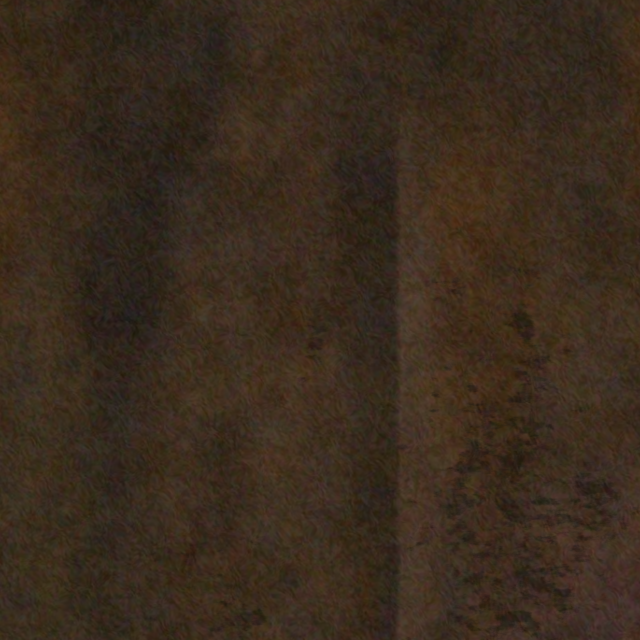
A Shadertoy shader for this texture:

```glsl
#define BASE vec3(0.230, 0.172, 0.116)
#define SHADE vec3(0.172, 0.138, 0.104)
#define PALE vec3(0.285, 0.214, 0.160)
#define RUST vec3(0.265, 0.174, 0.092)
#define MAUVE vec3(0.275, 0.192, 0.165)
#define OLIVE vec3(0.222, 0.180, 0.120)
#define STAIN vec3(0.145, 0.112, 0.080)
#define GRAIN_SCALE 165.0
#define GRAIN_AMOUNT 0.085
#define CHROMA_AMOUNT 0.050
#define MOTTLE_AMOUNT 0.42

float hash(vec2 cell) {
    uvec2 q = uvec2(ivec2(cell) + 4096) * uvec2(1597u, 3571u);
    uint n = (q.x ^ (q.y << 7)) * 747796405u + 2891336u;
    n = ((n >> 15) ^ n) * 277803737u;
    n = ((n >> 13) ^ n) * 668265263u;
    return float((n >> 16) & 65535u) / 65535.0;
}

float noise(vec2 p) {
    vec2 i = floor(p), f = fract(p);
    f = f * f * (3.0 - 2.0 * f);
    float low = mix(hash(i), hash(i + vec2(1, 0)), f.x);
    float high = mix(hash(i + vec2(0, 1)), hash(i + vec2(1, 1)), f.x);
    return mix(low, high, f.y);
}

float fbm(vec2 p) {
    float sum = 0.0, weight = 0.5;
    for (int k = 0; k < 5; k++) {
        sum += weight * noise(p);
        p = mat2(1.6, 1.2, -1.2, 1.6) * p + 17.0;
        weight *= 0.5;
    }
    return sum / 0.97;
}

// Soft interval from a to b, with its own softness at each side
float band(float x, float a, float b, float softA, float softB) {
    return smoothstep(a - softA, a + softA, x) * (1.0 - smoothstep(b - softB, b + softB, x));
}

// Soft elliptical spot
float spot(vec2 p, vec2 centre, vec2 radius) {
    vec2 d = (p - centre) / radius;
    return exp(-dot(d, d));
}

// Vertical stripes of shade, rust and pale wear
vec3 stripes(vec2 p) {
    vec2 w = p + vec2(0.05, 0.0) * (fbm(p * vec2(9.0, 5.0)) - 0.5);
    float edge = mix(p.x, w.x, 0.15);
    float streak = noise(vec2(w.x * 17.0, w.y * 1.6));
    vec3 c = mix(BASE, RUST, 0.5 * smoothstep(0.4, 0.9, streak));

    c = mix(c, OLIVE, 0.75 * spot(p, vec2(0.03, 0.15), vec2(0.16, 0.38)));
    c = mix(c, RUST, 0.30 * spot(p, vec2(0.03, 0.88), vec2(0.08, 0.25)));
    c = mix(c, SHADE, 0.50 * band(w.x, 0.63, 1.0, 0.03, 0.02) * smoothstep(0.6, 0.95, p.y));

    float leftEnd = mix(0.22, 0.36, smoothstep(0.25, 1.0, p.y));
    float leftFade = mix(0.40, 0.92, smoothstep(0.05, 0.6, p.y));
    c = mix(c, SHADE, leftFade * band(w.x, 0.125, leftEnd, 0.045, 0.05));

    float wear = 1.0 - smoothstep(0.55, 0.90, p.y);
    c = mix(c, RUST, 0.60 * wear * band(w.x, 0.66, 0.80, 0.04, 0.05) * smoothstep(0.0, 0.5, p.y));
    c = mix(c, PALE, 0.80 * wear * band(edge, 0.622, 0.68, 0.007, 0.04));
    c = mix(c, PALE, 0.25 * wear * band(w.x, 0.68, 0.95, 0.05, 0.05) * (1.0 - p.y));
    c = mix(c, PALE, 0.22 * band(w.x, 0.38, 0.50, 0.05, 0.05));
    c = mix(c, MAUVE, 0.85 * spot(p, vec2(0.98, 0.03), vec2(0.20, 0.19)));
    c = mix(c, RUST, 0.70 * smoothstep(0.955, 1.0, w.x) * smoothstep(0.55, 0.85, p.y));

    float centreStart = mix(0.575, 0.53, smoothstep(0.1, 0.6, p.y));
    float centreFade = mix(0.68, 0.40, smoothstep(0.65, 1.0, p.y));
    c = mix(c, SHADE, centreFade * band(mix(p.x, w.x, 0.5), centreStart, 0.8, 0.035, 0.01)
        * band(edge, 0.3, 0.620, 0.01, 0.007));
    return c;
}

// Ragged stains gathered along a few columns
float stains(vec2 p) {
    float likely = 0.90 * spot(p, vec2(0.81, 0.14), vec2(0.10, 0.20));
    likely += 0.85 * spot(p, vec2(0.735, 0.26), vec2(0.025, 0.05));
    likely += 0.70 * spot(p, vec2(0.82, 0.48), vec2(0.025, 0.25));
    likely += 0.60 * spot(p, vec2(0.72, 0.52), vec2(0.025, 0.05));
    likely += 0.75 * spot(p, vec2(0.49, 0.47), vec2(0.025, 0.09));
    likely += 0.75 * spot(p, vec2(0.35, 0.70), vec2(0.035, 0.05));
    likely += 0.65 * spot(p, vec2(0.33, 0.06), vec2(0.12, 0.13));
    likely += 0.75 * spot(p, vec2(0.97, 0.22), vec2(0.04, 0.10));
    likely += 0.30 * band(p.x, 0.62, 0.95, 0.02, 0.05) * (1.0 - smoothstep(0.5, 0.85, p.y));
    float ragged = 0.55 * fbm(p * vec2(34.0, 30.0)) + 0.45 * fbm(p * vec2(50.0, 120.0) + 41.0);
    return smoothstep(0.0, 0.20, ragged - 0.70 + 0.27 * min(likely, 1.0));
}

// Short wrinkles whose slant drifts across the surface
float wrinkles(vec2 p) {
    vec2 q = p + 0.010 * vec2(noise(p * 45.0), noise(p * 45.0 + 80.0));
    vec2 slanted = mat2(0.8, -0.6, 0.6, 0.8) * q;
    float fine = noise(slanted * GRAIN_SCALE * vec2(1.5, 0.8));
    return 0.6 * fine + 0.4 * noise(q * GRAIN_SCALE * 1.7 + 31.0) - 0.5;
}

void mainImage(out vec4 fragColor, in vec2 fragCoord) {
    vec2 p = fragCoord / iResolution.xy;
    vec3 c = stripes(p);

    // Cloudy mottling with warm and cool patches, then stains
    float mottle = fbm(p * vec2(14.0, 10.0) + 7.0) - 0.5;
    mottle += 0.6 * (fbm(p * vec2(42.0, 50.0) + 23.0) - 0.5);
    c *= 1.0 + MOTTLE_AMOUNT * mottle;
    float warmth = fbm(p * vec2(24.0, 18.0) + 61.0) - 0.5;
    c += warmth * vec3(0.020, -0.004, -0.055);
    c = mix(c, STAIN, 0.70 * stains(p));

    // Fine grain with faint colour speckle
    vec2 g = p * GRAIN_SCALE * 0.7;
    vec3 speckle = vec3(noise(g), noise(g + 113.0), noise(g + 271.0)) - 0.5;
    speckle -= dot(speckle, vec3(0.3, 0.6, 0.1));
    c += GRAIN_AMOUNT * wrinkles(p) + CHROMA_AMOUNT * speckle;
    fragColor = vec4(clamp(c, 0.0, 1.0), 1.0);
}
```
